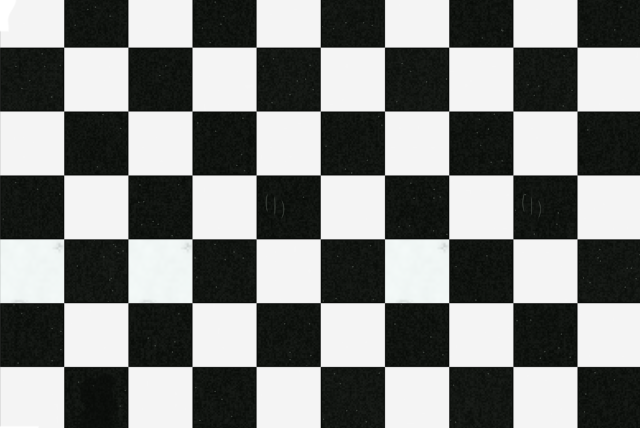
This pattern is drawn by a WebGL 2 fragment shader. Its source:

```glsl
#version 300 es
precision highp float;
// A worn checkerboard, ten tiles across and about seven rows down.
// Parity and edge distance give the soft tiles; value noise, cellular specks
// and layered sines add grain, scratches, stains and worn patches.

uniform vec2 u_resolution;
out vec4 outColor;

const vec2 TILE = vec2(0.10026, 0.1492);    // pitch as a share of the canvas
const float ROW_SHIFT = 0.0445;             // part of the lowest row cut away
const float EDGE_SOFT = 0.0016;             // in canvas heights
const float RIM_WIDTH = 0.0045;
const float GRAIN_SCALE = 260.0;
const float GRAIN_AMOUNT = 0.055;
const float SPECK_SCALE = 75.0;
const float SPECK_CHANCE = 0.05;
const vec3 WHITE = vec3(0.957, 0.957, 0.957);
const vec3 COOL_WHITE = vec3(0.945, 0.967, 0.962);
const vec3 BARE_WHITE = vec3(1.0);
const vec3 BLACK = vec3(0.067, 0.080, 0.066);
const vec3 RIM_BLACK = vec3(0.030, 0.038, 0.030);
const vec3 DUST = vec3(0.36, 0.39, 0.36);

float hash(vec2 p) {
  vec3 q = fract(p.xyx * vec3(0.1031, 0.1030, 0.0973));
  q += dot(q, q.yzx + 33.33);
  return fract((q.x + q.y) * q.z);
}

float valueNoise(vec2 p) {
  vec2 i = floor(p), f = fract(p);
  f = f * f * (3.0 - 2.0 * f);
  float low = mix(hash(i), hash(i + vec2(1, 0)), f.x);
  float high = mix(hash(i + vec2(0, 1)), hash(i + vec2(1, 1)), f.x);
  return mix(low, high, f.y);
}

float boxDistance(vec2 p, vec2 halfSize) {
  vec2 d = abs(p) - halfSize;
  return length(max(d, 0.0)) + min(max(d.x, d.y), 0.0);
}

// Sparse dust: one jittered point per cell, most of them hidden.
float specks(vec2 p) {
  vec2 cell = floor(p);
  float dust = 0.0;
  for (int y = -1; y <= 1; y++)
    for (int x = -1; x <= 1; x++) {
      vec2 c = cell + vec2(x, y);
      vec2 point = c + vec2(hash(c + 11.0), hash(c + 47.0));
      float shown = step(hash(c + 83.0), SPECK_CHANCE);
      dust = max(dust, shown * smoothstep(0.22, 0.05, length(p - point)));
    }
  return dust;
}

// Three short bent strokes inside a tile.
float scratches(vec2 f) {
  float marks = 0.0;
  for (int i = 0; i < 3; i++) {
    float k = float(i);
    float y = f.y - 0.57 + 0.05 * k;
    float x = f.x - 0.17 - 0.11 * k - (k - 0.8) * 1.4 * (0.02 - y * y);
    float line = smoothstep(0.016, 0.003, abs(x));
    marks = max(marks, line * smoothstep(0.16, 0.10, abs(y)));
  }
  return marks;
}

vec3 whiteTile(vec2 id, vec2 f, vec2 p) {
  // Stained tiles sit in one row only.
  bool stained = id.y == 2.0 && (id.x == 0.0 || mod(id.x, 4.0) == 2.0);
  if (!stained) return WHITE + 0.004 * (valueNoise(p * 90.0) - 0.5);
  float mottle = valueNoise(f * 6.0) + 0.5 * valueNoise(f * 17.0) - 0.75;
  float smudge = smoothstep(0.13, 0.0, length(f - vec2(0.91, 0.88)));
  smudge += 0.7 * smoothstep(0.12, 0.0, length((f - vec2(0.3, 0.02)) * vec2(0.6, 1.8)));
  return COOL_WHITE + 0.02 * mottle - 0.16 * smudge * valueNoise(f * 28.0);
}

vec3 blackTile(vec2 id, vec2 f, vec2 p, float edge) {
  float grain = valueNoise(p * GRAIN_SCALE) - 0.5;
  float streak = valueNoise(p * vec2(190.0, 35.0)) - 0.5;
  float tone = 0.012 * (hash(id + 5.0) - 0.5);
  vec3 color = BLACK + GRAIN_AMOUNT * grain + 0.018 * streak + tone;
  color = mix(color, DUST, 0.5 * specks(p * SPECK_SCALE));
  if (id.y == 3.0 && id.x > 0.0 && mod(id.x, 4.0) == 0.0)
    color = mix(color, DUST, 0.42 * scratches(f));
  if (id == vec2(1.0, 0.0)) {
    vec2 wobble = 0.04 * vec2(sin(f.y * 13.0) + 0.5 * sin(f.y * 29.0), sin(f.x * 17.0));
    float patchMask = smoothstep(0.02, -0.02, boxDistance(f - vec2(0.53, 0.4) + wobble, vec2(0.25, 0.46)));
    color = mix(color, RIM_BLACK, 0.5 * patchMask);
  }
  return mix(RIM_BLACK, color, smoothstep(0.3 * RIM_WIDTH, RIM_WIDTH, edge));
}

void main() {
  vec2 uv = gl_FragCoord.xy / u_resolution;
  float aspect = u_resolution.x / u_resolution.y;
  vec2 p = vec2(uv.x * aspect, uv.y);
  vec2 grid = uv / TILE + vec2(0.0, ROW_SHIFT);
  vec2 id = floor(grid), f = fract(grid);

  // Distance to the tile sides sets the blend across each border.
  vec2 side = min(f, 1.0 - f) * TILE * vec2(aspect, 1.0);
  vec2 rise = smoothstep(0.0, max(EDGE_SOFT, 0.6 / u_resolution.y), side);
  float parity = 1.0 - 2.0 * mod(id.x + id.y, 2.0);
  float whiteness = 0.5 + 0.5 * parity * rise.x * rise.y;
  vec3 color = mix(blackTile(id, f, p, min(side.x, side.y)), whiteTile(id, f, p), whiteness);

  // Bare corners on the left.
  float ripple = 0.004 * sin(p.y * 90.0) + 0.25 * (p.y - 0.96);
  float bare = boxDistance(p - vec2(ripple, 1.0), vec2(0.024, 0.073));
  bare = min(bare, boxDistance(p, vec2(0.09, 0.004)));
  color = mix(color, BARE_WHITE, smoothstep(0.003, -0.003, bare));
  outColor = vec4(clamp(color, 0.0, 1.0), 1.0);
}
```
